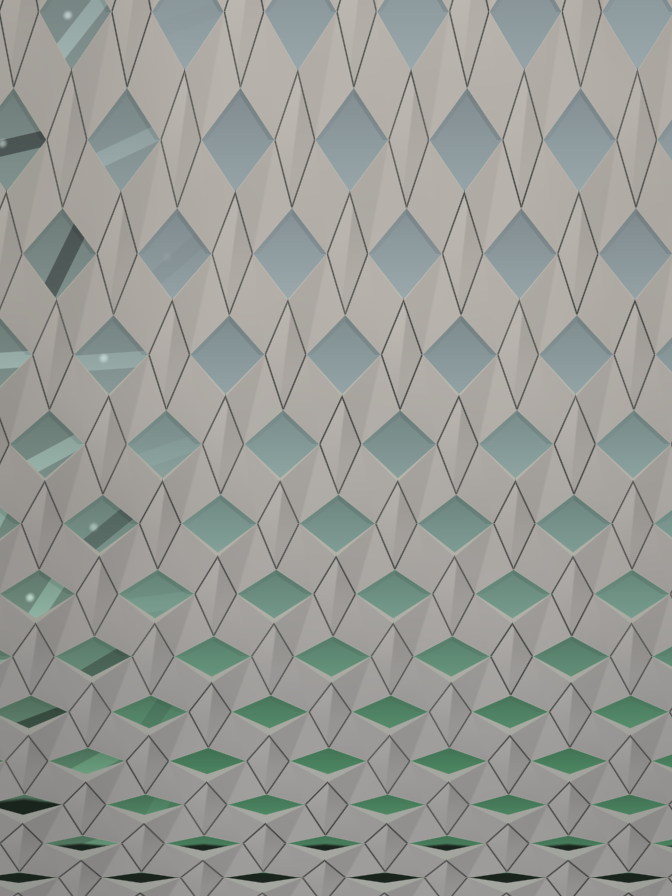
Reproduce this pattern procedurally as a Shadertoy shader.

```glsl
const float ROW_RATIO = 0.887;   // each row step shrinks by this
const float FIRST_Y = 0.013;
const float VANISH = 1.267;      // total height of infinitely many rows
const float HALF_GLASS = 0.325;  // half widths in column pitches
const float HALF_KITE = 0.175;

float hash(vec2 p) {
    p = fract(p * vec2(0.1731, 0.3197) + 0.37);
    p += dot(p, p.yx + 17.3);
    return fract(p.x * p.y * 3.7);
}

float noise(vec2 p) {
    vec2 i = floor(p), f = fract(p);
    f = f * f * (3.0 - 2.0 * f);
    return mix(mix(hash(i), hash(i + vec2(1, 0)), f.x),
               mix(hash(i + vec2(0, 1)), hash(i + 1.0), f.x), f.y);
}

// Geometric row spacing, y measured downward
float rowY(float row) { return FIRST_Y + VANISH * (1.0 - pow(ROW_RATIO, row)); }
float rowAt(float y) { return log(1.0 - (y - FIRST_Y) / VANISH) / log(ROW_RATIO); }
float rowStep(float row) { return 0.5 * (rowY(row + 1.0) - rowY(row - 1.0)); }
float glassReach(float row) { return rowStep(row) * (0.44 - 0.26 * row * row / 144.0); }
float lipReach(float row) { return rowStep(row) * (0.44 + 0.04 * row * row / 144.0); }

// Columns fan out slightly towards the bottom
float pitchAt(float y) { return 0.1255 + 0.0108 * y; }
float columnAt(vec2 p, float row) {
    return (p.x - 0.4613 + 0.0324 * p.y) / pitchAt(p.y) + 0.5 * mod(row, 2.0);
}

float kiteDistance(vec2 q, float halfWidth, float top, float bottom) {
    float h = q.y < 0.0 ? top : bottom;
    return (abs(q.x) * h + abs(q.y) * halfWidth - halfWidth * h) / length(vec2(halfWidth, h));
}

float coverage(float d, float aa) { return clamp(0.5 - d / aa, 0.0, 1.0); }

vec3 wallColor(vec2 p) {
    vec3 c = mix(vec3(0.715, 0.695, 0.67), vec3(0.61, 0.605, 0.6), smoothstep(0.25, 1.0, p.y));
    c *= 1.0 - 0.1 * smoothstep(0.3, 0.0, p.x) - 0.04 * smoothstep(0.55, 0.75, p.x);
    return c * (0.985 + 0.03 * noise(p * 9.0));
}

// Folded panels between the openings
float panelShade(vec2 p, float aa) {
    float row = floor(rowAt(p.y));
    float u = columnAt(p, row);
    float x = u - round(u);
    float f = (p.y - rowY(row)) / (rowY(row + 1.0) - rowY(row));
    float fold = abs(x) - mix(HALF_GLASS, HALF_KITE, f);
    float inner = coverage(fold * pitchAt(p.y), aa * 2.0);
    float depth = 0.035 + 0.05 * p.y;
    float side = smoothstep(-0.03, 0.03, x);
    return 1.01 - depth * inner * (0.35 + 0.65 * side) - depth * (1.0 - inner) * 0.6 * f * (1.0 - side);
}

// Pale facets inside a narrow kite
float kiteShade(vec2 q, float top, float bottom, float depth, float aa) {
    float right = smoothstep(-aa, aa, q.x + 0.08 * q.y);
    float lower = smoothstep(-0.3, 0.3, q.y / (top + bottom));
    return 1.03 - depth * mix(0.3 * lower, 1.0 - 0.4 * lower, right);
}

vec3 glassColor(vec2 center, vec2 q, vec2 size, float row, vec2 id, float aa) {
    vec3 c = mix(vec3(0.55, 0.6, 0.615), vec3(0.44, 0.57, 0.525), smoothstep(2.0, 6.5, row));
    c = mix(c, vec3(0.28, 0.49, 0.36), smoothstep(5.2, 9.0, row));
    float left = smoothstep(0.23, 0.03, center.x);
    c = mix(c, vec3(0.41, 0.46, 0.43) * mix(vec3(1), c * 2.0, 0.3), left * 0.7);
    c *= 1.0 + 0.08 * q.y / size.y + 0.05 * (hash(id) - 0.5);

    // Mirrored shards and a small glint on the left
    float angle = 0.4 + 1.3 * hash(id + 5.0);
    float cut = dot(q, vec2(cos(angle), sin(angle))) - 0.01 * (hash(id + 9.0) - 0.3);
    float shard = coverage(-cut, aa) * coverage(cut - 0.018, aa);
    c = mix(c, c * mix(0.62, 1.28, step(0.5, hash(id + 3.0))), shard * left);
    float glint = smoothstep(0.007, 0.001, length(q - vec2(-0.008, 0.004)));
    c += 0.3 * glint * left * step(0.6, hash(id + 13.0)) * step(row, 7.0);

    // Dark reflections near the floor
    float dark = smoothstep(10.3, 11.9, row + 1.5 * smoothstep(0.1, 0.02, center.x));
    float patchMask = smoothstep(-0.25, 0.2, q.y / size.y + dark * 1.6 - 0.8 - 0.4 * abs(q.x) / size.x);
    return mix(c, vec3(0.1, 0.14, 0.11), patchMask * smoothstep(0.0, 0.4, dark));
}

void mainImage(out vec4 fragColor, in vec2 fragCoord) {
    vec2 p = vec2(0.75 * fragCoord.x / iResolution.x, 1.0 - fragCoord.y / iResolution.y);
    float aa = 1.3 / iResolution.y;
    float pitch = pitchAt(p.y);
    vec3 wall = wallColor(p);
    vec3 color = wall * panelShade(p, aa);
    float nearest = round(rowAt(p.y));

    for (float k = -1.0; k <= 1.0; k++) {
        float row = nearest + k;
        float y = rowY(row), u = columnAt(p, row);
        float reach = glassReach(row), lip = lipReach(row);

        // Narrow kite with a dark joint
        vec2 q = vec2((fract(u) - 0.5) * pitch, p.y - y);
        float top = y - rowY(row - 1.0) - lipReach(row - 1.0);
        float bottom = rowY(row + 1.0) - glassReach(row + 1.0) - y;
        float d = kiteDistance(q, HALF_KITE * pitch, top, bottom);
        color = mix(color, wall * kiteShade(q, top, bottom, 0.08 + 0.07 * p.y, aa), coverage(d, aa));
        float joint = coverage(abs(d) - 0.0008, aa);
        color = mix(color, vec3(0.22, 0.23, 0.22), joint * (0.65 + 0.25 * noise(p * 14.0)));

        // Opening: pale lip, then bevelled glass
        q.x = (u - round(u)) * pitch;
        vec2 size = vec2(HALF_GLASS * pitch, reach);
        d = kiteDistance(q, size.x, reach, lip);
        color = mix(color, wall * vec3(1.05, 1.07, 1.04), coverage(d, aa));
        d = kiteDistance(q, size.x, reach, reach);
        vec3 glass = glassColor(vec2(p.x - q.x, y), q, size, row, vec2(round(u), row), aa);
        float bevel = coverage(-d - 0.0055, aa) * step(q.y, 0.0) * smoothstep(0.01, 0.03, reach);
        glass *= 1.0 - bevel * (q.x > 0.0 ? 0.09 : 0.04);
        color = mix(color, glass, coverage(d + 0.0006, aa));
    }
    fragColor = vec4(color, 1.0);
}
```
